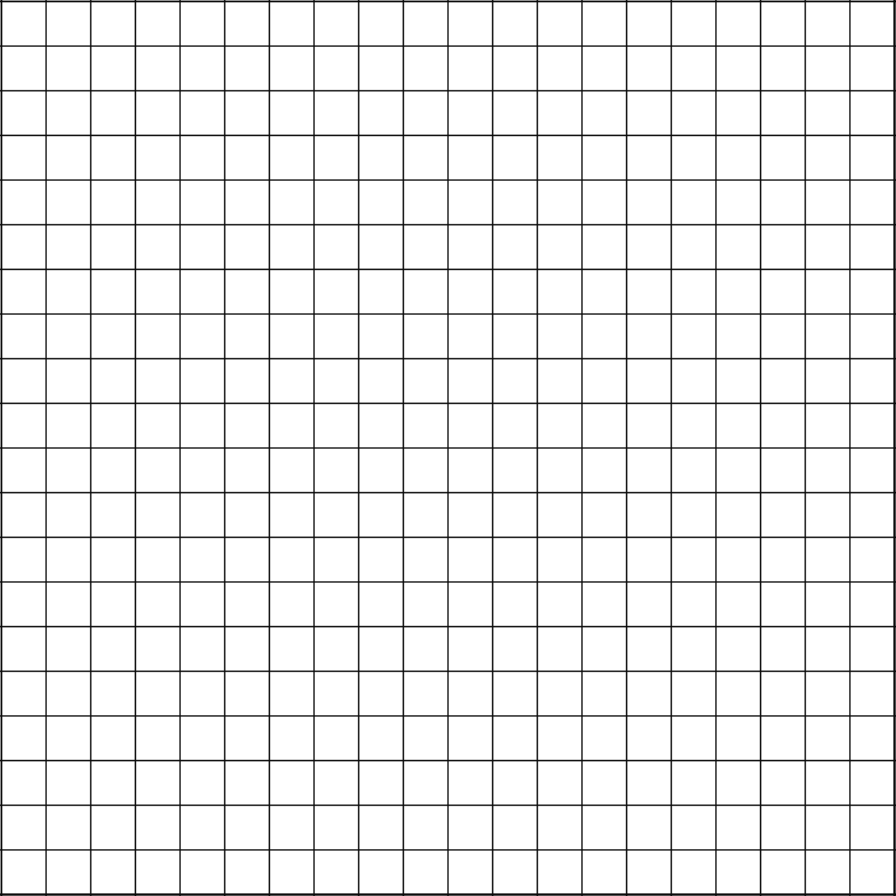
A WebGL 2 fragment shader for this pattern:

```glsl
#version 300 es
precision highp float;
// Square graph-paper grid: thin black lines on white, closed by a heavier border.

uniform vec2 u_resolution;
out vec4 fragColor;

const float CELLS = 20.0;          // repeats across and down
const float MARGIN = 0.0016;       // canvas edge to centre of outermost line
const float LINE_WIDTH = 0.0016;
const float NEAR_BORDER = 0.0019;  // left and top border width
const float FAR_BORDER = 0.0027;   // right and bottom border width
const float SOFTNESS = 1.3;        // edge filter footprint, in pixel widths
const vec3 PAPER = vec3(1.0);
const vec3 INK = vec3(0.04);

// Index of the nearest of the evenly spaced lines on one axis.
float nearestIndex(float position, float cells, float margin) {
    float spacing = (1.0 - 2.0 * margin) / cells;
    return clamp(floor((position - margin) / spacing + 0.5), 0.0, cells);
}

// Share of the filter footprint that is covered by a line.
float lineCoverage(float offset, float width, float footprint) {
    float upper = min(offset + 0.5 * footprint, 0.5 * width);
    float lower = max(offset - 0.5 * footprint, -0.5 * width);
    return clamp((upper - lower) / footprint, 0.0, 1.0);
}

// Coverage of all parallel lines along one axis; the two end lines are heavier.
float ruling(float position, float footprint) {
    float index = nearestIndex(position, CELLS, MARGIN);
    float center = mix(MARGIN, 1.0 - MARGIN, index / CELLS);
    float width = LINE_WIDTH;
    if (index < 0.5) width = NEAR_BORDER;
    if (index > CELLS - 0.5) width = FAR_BORDER;
    return lineCoverage(position - center, width, footprint);
}

void main() {
    vec2 uv = gl_FragCoord.xy / u_resolution;
    vec2 footprint = SOFTNESS / u_resolution;

    // Union of both rulings; the horizontal one is counted from the top.
    float vertical = ruling(uv.x, footprint.x);
    float horizontal = ruling(1.0 - uv.y, footprint.y);
    float ink = 1.0 - (1.0 - vertical) * (1.0 - horizontal);

    fragColor = vec4(mix(PAPER, INK, ink), 1.0);
}
```
